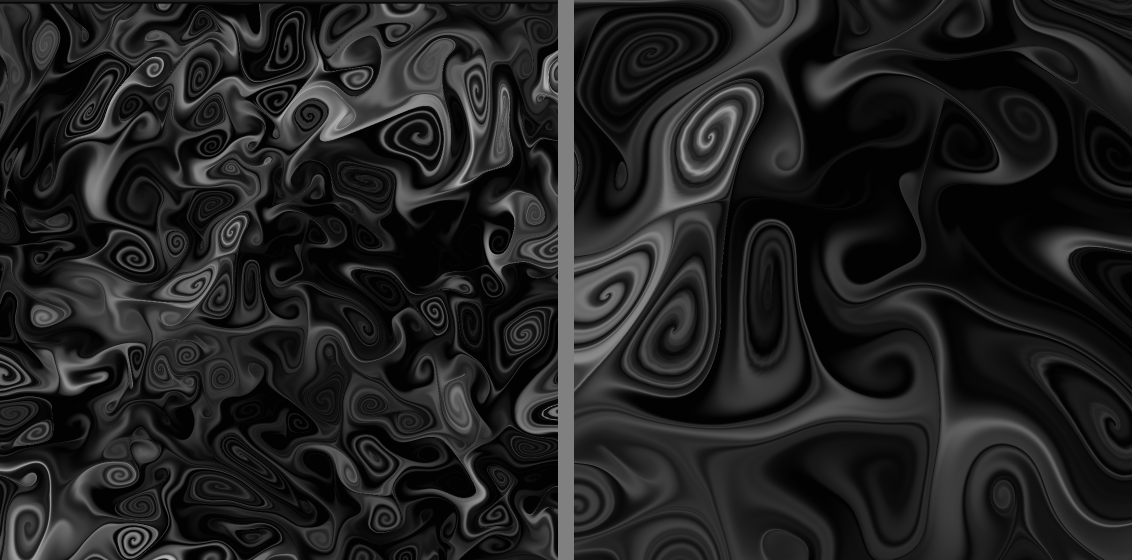
Left, the full canvas; right, a detail of the centre.
Write a WebGL 1 fragment shader that draws this texture.

```glsl
precision highp float;
// Grey smoke stirred by many small eddies into spirals and thin filaments.

#define EDDIES 12.5      // eddy cells across the canvas height
#define STIR_TIME 4.2    // how far the spirals are wound
#define DRIFT 0.35       // cells the eddies move while stirring
#define SIZE_VARIETY 1.6 // uneven eddy sizes
#define CORE_SPIN 2.5    // extra spin at eddy centres
#define SEED 23.0
#define EDGE_WIDTH 0.005 // strip along the top

const int STEPS = 32;
uniform vec2 u_resolution;

// Sineless hash giving a gradient in [-1, 1]
vec2 hashGradient(vec2 cell) {
  vec3 h = fract(cell.xyx * vec3(0.1031, 0.1030, 0.0973));
  h += dot(h, h.yzx + 33.33);
  return fract((h.xx + h.yz) * h.zy) * 2.0 - 1.0;
}

// Gradient noise: value in x, its derivatives in yz
vec3 noiseWithSlope(vec2 p) {
  vec2 cell = floor(p), f = p - cell;
  vec2 u = f * f * f * (f * (f * 6.0 - 15.0) + 10.0);
  vec2 du = 30.0 * f * f * (f * (f - 2.0) + 1.0);
  vec2 e = vec2(1.0, 0.0);
  vec2 ga = hashGradient(cell);
  vec2 gb = hashGradient(cell + e.xy);
  vec2 gc = hashGradient(cell + e.yx);
  vec2 gd = hashGradient(cell + e.xx);
  float a = dot(ga, f);
  float b = dot(gb, f - e.xy);
  float c = dot(gc, f - e.yx);
  float d = dot(gd, f - e.xx);
  float k = a - b - c + d;
  float value = a + u.x * (b - a) + u.y * (c - a) + u.x * u.y * k;
  vec2 slope = ga + u.x * (gb - ga) + u.y * (gc - ga)
             + u.x * u.y * (ga - gb - gc + gd)
             + du * (u.yx * k + vec2(b, c) - a);
  return vec3(value, slope);
}

// Divergence-free flow circling the peaks and pits of the noise
vec2 eddyVelocity(vec2 p) {
  vec3 stream = noiseWithSlope(p);
  return vec2(stream.z, -stream.y) * (0.35 + CORE_SPIN * abs(stream.x));
}

// Trace a point back through the flow (two-step Adams-Bashforth)
vec2 stir(vec2 p) {
  float dt = STIR_TIME / float(STEPS);
  vec2 previous = eddyVelocity(p);
  for (int i = 0; i < STEPS; i++) {
    float age = float(i) / float(STEPS);
    vec2 velocity = eddyVelocity(p + DRIFT * age * vec2(0.8, 0.6));
    p += dt * (1.5 * velocity - 0.5 * previous);
    previous = velocity;
  }
  return p;
}

// Unstirred smoke density with roughly unit variance
float smokeDensity(vec2 p) {
  float broad = noiseWithSlope(p * 0.22 + 71.3).x;
  float middle = noiseWithSlope(p * 0.80 + 137.7).x;
  float fine = noiseWithSlope(p * 1.70 + 211.1).x;
  return (0.55 * broad + 0.75 * middle + 0.35 * fine) / 0.176;
}

// Mostly dark tones with a long bright tail
float smokeTone(float density) {
  float d = clamp(density, -1.5, 3.2);
  return max(0.098 + d * (0.118 + 0.031 * d), 0.008);
}

float smoke(vec2 uv) {
  vec2 p = uv * EDDIES;
  p = mat2(0.86, 0.51, -0.51, 0.86) * p + SEED;
  vec2 warp = vec2(noiseWithSlope(p * 0.23 + 5.5).x,
                   noiseWithSlope(p * 0.23 + 41.5).x);
  return smokeTone(smokeDensity(stir(p + SIZE_VARIETY * warp)));
}

void main() {
  // Four samples per pixel soften the tightest windings
  float tone = 0.0;
  for (int i = 0; i < 4; i++) {
    float n = float(i);
    vec2 offset = vec2(mod(n, 2.0), floor(n * 0.5)) * 0.5 - 0.25;
    tone += 0.25 * smoke((gl_FragCoord.xy + offset) / u_resolution.y);
  }

  // Grey strip above a dark line at the top edge
  float depth = 1.0 - gl_FragCoord.y / u_resolution.y;
  float blur = 1.0 / u_resolution.y;
  tone = mix(0.03, tone, smoothstep(EDGE_WIDTH, EDGE_WIDTH + 2.0 * blur, depth));
  tone = mix(0.13, tone, smoothstep(EDGE_WIDTH - 2.0 * blur, EDGE_WIDTH, depth));

  gl_FragColor = vec4(vec3(tone), 1.0);
}
```
